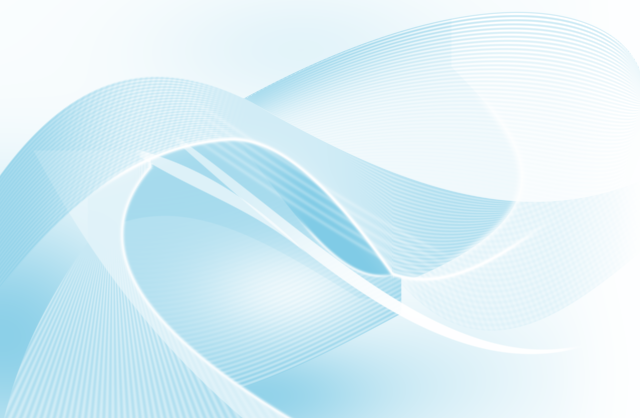
Reproduce this background procedurally as a Shadertoy shader.

```glsl
// Pale blue backdrop of crossing translucent waves, a bright loop and fine threads.
// Every edge is a cubic through four heights; layers mix one scalar "tone",
// which is turned from white to sky blue at the end.

// Cubic through four evenly spaced values h between s = a and s = b
float curve(float s, float a, float b, vec4 h) {
    float u = 3.0 * clamp((s - a) / (b - a), 0.0, 1.0);
    float v = u - 1.0, w = u - 2.0, z = u - 3.0;
    return dot(h, vec4(-v * w * z / 6.0, u * w * z / 2.0, -u * v * z / 2.0, u * v * w / 6.0));
}

// Offset from a curve turned into true distance, in canvas heights
float gap(float d) {
    return d / max(length(vec2(dFdx(d), dFdy(d))), 1e-5) / iResolution.y;
}

float above(float d) { return smoothstep(-1.0, 1.0, gap(d) * iResolution.y); }

float between(float y, float low, float high) { return above(y - low) * above(high - y); }

float stroke(float d, float width) {
    float g = gap(d) / width;
    return exp(-g * g);
}

float span(float x, float a, float b, float soft) {
    return smoothstep(a, a + soft, x) * (1.0 - smoothstep(b - soft, b, x));
}

float blob(vec2 p, vec2 center, vec2 radius) {
    vec2 q = (p - center) / radius;
    return exp(-dot(q, q));
}

// Repeating fine lines that settle to their mean when too dense
float threads(float k) {
    return mix(0.5 + 0.5 * cos(6.2832 * k), 0.5, smoothstep(0.3, 0.7, fwidth(k)));
}

// Upper edge of the long wave
float crestHeight(float x) {
    return x < 0.6 ? curve(x, 0.0, 0.6, vec4(0.58, 0.77, 0.816, 0.756))
                   : curve(x, 0.6, 1.536, vec4(0.756, 0.60, 0.52, 0.57));
}

// Bright lower edge of the long wave
float ridgeHeight(float x) {
    float rise = curve(x, 0.0, 0.54, vec4(0.31, 0.504, 0.62, 0.666));
    float fall = curve(x, 0.54, 0.94, vec4(0.666, 0.63, 0.514, 0.344));
    float swoosh = curve(x, 0.94, 1.32, vec4(0.344, 0.338, 0.39, 0.476));
    return x < 0.54 ? rise : (x < 0.94 ? fall : swoosh);
}

void mainImage(out vec4 fragColor, in vec2 fragCoord) {
    vec2 p = fragCoord / iResolution.y;
    float x = p.x, y = p.y;
    float crest = crestHeight(x), ridge = ridgeHeight(x);
    float loopLeft = curve(y, 0.0, 0.6, vec4(0.69, 0.42, 0.296, 0.36));
    float rim = curve(y, 0.33, 0.84, vec4(0.98, 1.225, 1.22, 1.08));
    float insideRim = above(rim - x);

    // Soft ground
    float tone = 0.02 + 0.09 * blob(p, vec2(0.72, 0.88), vec2(0.35, 0.16))
        + 0.43 * blob(p, vec2(0.0, 0.2), vec2(0.35, 0.3))
        + 0.38 * blob(p, vec2(0.62, 0.05), vec2(0.3, 0.15))
        + 0.10 * blob(p, vec2(1.05, 0.1), vec2(0.3, 0.2));

    // Fan of threads at the lower left
    float fanEdge = curve(y, 0.0, 0.42, vec4(0.01, 0.054, 0.12, 0.21));
    float fan = above(x - fanEdge) * above(loopLeft - x) * above(ridge - y);
    float angle = atan(x - 0.27, max(0.55 - y, 0.02));
    tone = mix(tone, 0.29 - 0.14 * threads(angle * 38.0), 0.75 * fan);

    // Pale mesh at the lower right
    float meshLow = curve(x, 0.96, 1.536, vec4(0.32, 0.21, 0.26, 0.40));
    float mesh = between(y, meshLow, crest) * span(x, 0.92, 1.56, 0.1);
    float meshLines = threads((y - meshLow) * 75.0) + threads((x + 0.4 * y) * 75.0);
    tone = mix(tone, 0.08 + 0.03 * meshLines, 0.8 * mesh);

    // Long wave with its threads
    float along = (y - ridge) / max(crest - ridge, 0.02);
    float waveTone = mix(0.40, 0.19, smoothstep(0.0, 0.36, x)) + 0.09 * smoothstep(0.7, 1.1, x);
    waveTone -= 0.09 * (threads(along * 26.0) - 0.5);
    waveTone -= 0.05 * threads((x - 0.3 * y) * 80.0) * span(x, 0.08, 0.6, 0.15);
    float wave = between(y, ridge, crest) * mix(1.0, insideRim, smoothstep(0.9, 1.0, x));
    tone = mix(tone, waveTone, 0.92 * wave);

    // Loop interior, paler below an inner arch, threaded along its floor
    float floorEdge = curve(x, 0.2, 0.96, vec4(0.04, 0.038, 0.122, 0.25));
    float innerArch = curve(x, 0.3, 0.86, vec4(0.47, 0.472, 0.396, 0.286));
    float loopMask = between(y, floorEdge, ridge) * above(x - loopLeft) * above(0.96 - x);
    float rise = (y - floorEdge) / 0.16;
    float loopTone = 0.35 - 0.05 * above(innerArch - y)
        - 0.23 * blob(p, vec2(0.7, 0.3), vec2(0.22, 0.12))
        + 0.16 * exp(-max(rise, 0.0) * 1.5) * (threads(rise * 14.0) - 0.15);
    tone = mix(tone, loopTone, loopMask);

    // Deep blue sliver under the ridge
    float sliverLow = curve(x, 0.58, 0.94, vec4(0.648, 0.494, 0.374, 0.344));
    float sliver = between(y, sliverLow, ridge) * span(x, 0.57, 0.96, 0.02);
    tone = mix(tone, mix(0.38, 0.50, smoothstep(0.6, 0.76, x)), sliver);

    // White veil hugging the left of the loop
    float veilLeft = curve(y, 0.0, 0.64, vec4(0.58, 0.366, 0.206, 0.08));
    float veil = above(x - veilLeft) * above(loopLeft - x) * above(0.64 - y);
    tone = mix(tone, 0.09, veil * mix(0.72, 0.2, above(y - ridge)));

    // Upper right leaf, whose threads gather at its right tip
    float s = sqrt(max(1.54 - x, 0.0));
    float leafTop = curve(s, 0.0, 1.0, vec4(0.78, 0.934, 0.958, 0.74));
    float leafInner = curve(s, 0.0, 1.0, vec4(0.76, 0.81, 0.84, 0.68));
    float depth = max((leafTop - y) / max(leafTop - leafInner, 0.015), 0.0);
    float leaf = between(y, crest, leafTop) * smoothstep(0.5, 0.62, x);
    float leafTone = mix(0.025, 0.06, insideRim)
        + 0.22 * exp(-depth * depth) * (1.0 - smoothstep(0.6, 1.25, x));
    tone = mix(tone, leafTone, 0.9 * leaf);
    tone *= 1.0 - 0.7 * smoothstep(1.3, 1.53, x);
    tone += leaf * 0.25 * exp(-depth * 1.1) * (threads(depth * 13.0) - 0.2);

    // Faint parallel streaks crossing the wave
    for (int i = 0; i < 5; i++) {
        float path = curve(x, 0.4, 1.12, vec4(0.80, 0.64, 0.49, 0.364)) - 0.022 * float(i);
        tone *= 1.0 - 0.25 * stroke(y - path, 0.005) * span(x, 0.4, 1.14, 0.15);
    }

    // Two broad white streaks
    float shortTop = curve(x, 0.32, 0.74, vec4(0.644, 0.594, 0.51, 0.388));
    float shortLow = curve(x, 0.32, 0.74, vec4(0.634, 0.556, 0.484, 0.388));
    tone *= 1.0 - 0.62 * between(y, shortLow, shortTop) * span(x, 0.32, 0.74, 0.03);
    float longTop = curve(x, 0.4, 1.4, vec4(0.69, 0.434, 0.22, 0.176));
    float longLow = curve(x, 0.4, 1.4, vec4(0.68, 0.396, 0.194, 0.172));
    tone *= 1.0 - mix(0.55, 0.95, smoothstep(0.5, 1.0, x))
        * between(y, longLow, longTop) * span(x, 0.4, 1.4, 0.06);

    // Glowing outlines
    float ridgeSpan = span(x, 0.18, 1.34, 0.14);
    tone *= 1.0 - ridgeSpan * (0.85 * stroke(y - ridge, 0.005) + 0.1 * stroke(y - ridge, 0.025));
    tone *= 1.0 - 0.8 * stroke(x - loopLeft, 0.005) * above(0.61 - y);
    tone *= 1.0 - 0.7 * stroke(y - sliverLow, 0.004) * span(x, 0.7, 0.96, 0.06);
    tone *= 1.0 - 0.6 * stroke(x - rim, 0.009) * span(y, 0.34, 0.8, 0.08);

    fragColor = vec4(1.0 - clamp(tone, 0.0, 0.55) * vec3(1.0, 0.41, 0.20), 1.0);
}
```
